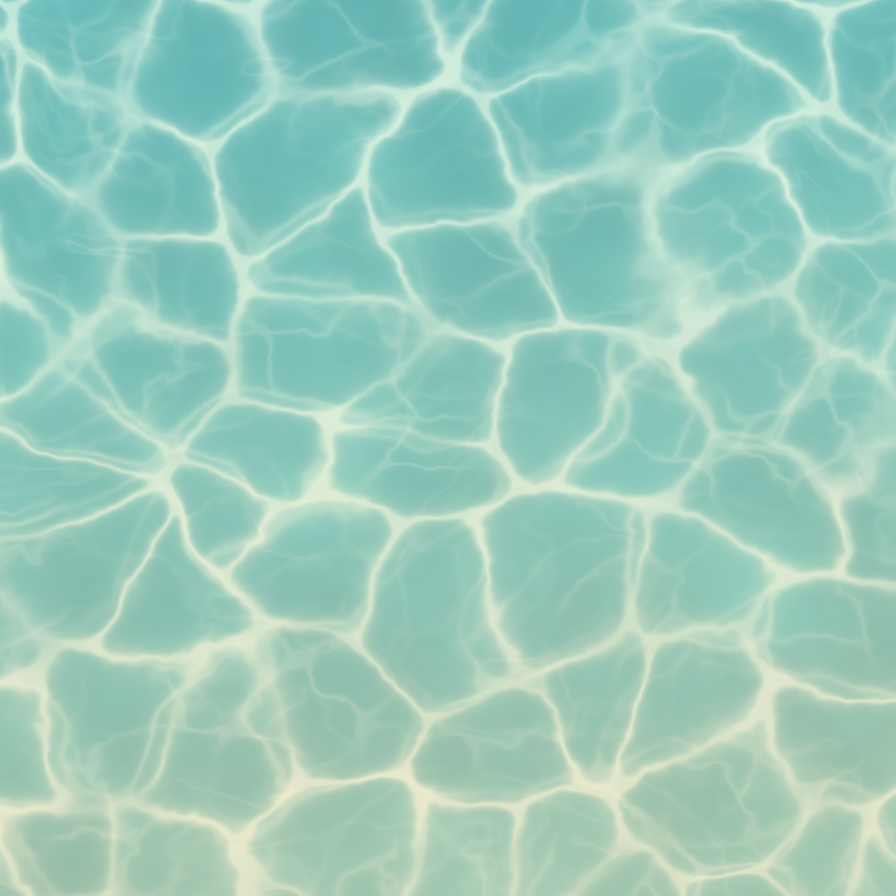
This texture is drawn by a three.js fragment shader. Its source:

```glsl
varying vec2 vUv;

#define CELLS vec2(6.9, 7.7)
#define JITTER 0.84
#define CORNER_ROUNDING 19.0
#define LINE_WIDTH 0.027
#define HALO_WIDTH 0.12
#define WATER_TOP vec3(0.385, 0.715, 0.710)
#define WATER_MIDDLE vec3(0.500, 0.760, 0.715)
#define WATER_SAND vec3(0.605, 0.755, 0.670)
#define LIGHT_TOP vec3(0.900, 0.975, 0.900)
#define LIGHT_SAND vec3(0.970, 0.940, 0.820)

vec2 hash2(vec2 p) {
  vec3 q = fract(vec3(p.xyx) * vec3(0.1031, 0.1030, 0.0973));
  q += dot(q, q.yzx + 33.33);
  return fract((q.xx + q.yz) * q.zy);
}

vec2 noise2(vec2 p) {
  vec2 i = floor(p);
  vec2 f = fract(p);
  f = f * f * f * (f * (f * 6.0 - 15.0) + 10.0);
  vec2 low = mix(hash2(i), hash2(i + vec2(1.0, 0.0)), f.x);
  vec2 high = mix(hash2(i + vec2(0.0, 1.0)), hash2(i + 1.0), f.x);
  return mix(low, high, f.y);
}

vec2 fbm2(vec2 p) {
  vec2 sum = vec2(0.0);
  float gain = 0.5;
  for (int i = 0; i < 4; i++) {
    sum += gain * noise2(p);
    p = mat2(1.6, 1.2, -1.2, 1.6) * p + 17.3;
    gain *= 0.5;
  }
  return sum;
}

vec2 cellPoint(vec2 cell) {
  return cell + 0.5 + JITTER * (hash2(cell + 40.0) - 0.5);
}

// Distance to the nearest cell wall, with corners rounded by a soft minimum
float wallDistance(vec2 p) {
  vec2 base = floor(p);
  vec2 nearCell = base;
  vec2 toNear = vec2(8.0);
  for (int y = -1; y <= 1; y++) {
    for (int x = -1; x <= 1; x++) {
      vec2 cell = base + vec2(float(x), float(y));
      vec2 r = cellPoint(cell) - p;
      if (dot(r, r) < dot(toNear, toNear)) {
        toNear = r;
        nearCell = cell;
      }
    }
  }
  float sum = 0.0;
  for (int y = -2; y <= 2; y++) {
    for (int x = -2; x <= 2; x++) {
      if (x == 0 && y == 0) continue;
      vec2 r = cellPoint(nearCell + vec2(float(x), float(y))) - p;
      float wall = dot(0.5 * (toNear + r), normalize(r - toNear));
      sum += exp(-CORNER_ROUNDING * wall);
    }
  }
  return max(-log(sum) / CORNER_ROUNDING, 0.0);
}

float thread(float d, float width) {
  return 1.0 / (1.0 + d * d / (width * width));
}

// Thin wandering filaments along the middle level of a noise field
float wisps(vec2 p) {
  vec2 n = fbm2(p);
  return thread(n.x - 0.47, 0.018) * smoothstep(0.35, 0.65, n.y);
}

void main() {
  vec2 p = vUv * CELLS + 3.0;

  // Rippled coordinates
  vec2 sway = noise2(p * 0.8) - 0.5;
  vec2 ripple = fbm2(p * 1.7 + 9.0) - 0.47;
  vec2 q = p + 0.50 * sway + 0.30 * ripple;
  vec2 split = q + 0.42 * (noise2(p * 1.15 + 31.0) - 0.5) + 0.12 * ripple.yx;
  vec2 fine = q * 1.37 + 0.9 * ripple.yx + 21.0;

  // Bright web, its split copy and a fainter, finer web
  vec2 focus = smoothstep(0.2, 0.8, noise2(p * 1.3 + 5.0));
  float wall = wallDistance(q);
  float width = LINE_WIDTH * mix(1.35, 0.8, focus.x);
  float light = thread(wall, width) * mix(0.35, 1.15, focus.x);
  light += 0.15 * exp(-wall / HALO_WIDTH);
  light += thread(wallDistance(split), LINE_WIDTH * 1.1) * mix(0.12, 0.50, focus.y);
  light += thread(wallDistance(fine), LINE_WIDTH * 1.5) * mix(0.28, 0.02, focus.x);

  // Loose wisps, stronger beside the web
  float loose = wisps(q * 0.9 + 50.0) + wisps(split.yx * vec2(1.3, 0.8) + 70.0);
  light += loose * (0.10 + 0.14 * exp(-wall / HALO_WIDTH));

  // Water turning from teal to sand, with soft clouds
  vec2 cloud = fbm2(p * 0.9 + 80.0) - 0.47;
  float depth = vUv.y - 0.12 * (vUv.x - 0.5) + 0.16 * cloud.x;
  vec3 water = mix(WATER_SAND, WATER_MIDDLE, smoothstep(-0.05, 0.55, depth));
  water = mix(water, WATER_TOP, smoothstep(0.45, 1.05, depth));
  water *= 1.0 + 0.10 * cloud.y + 0.05 * ripple.x;

  vec3 glow = mix(LIGHT_SAND, LIGHT_TOP, smoothstep(0.0, 1.0, vUv.y));
  gl_FragColor = vec4(mix(water, glow, 1.0 - exp(-light)), 1.0);
}
```
